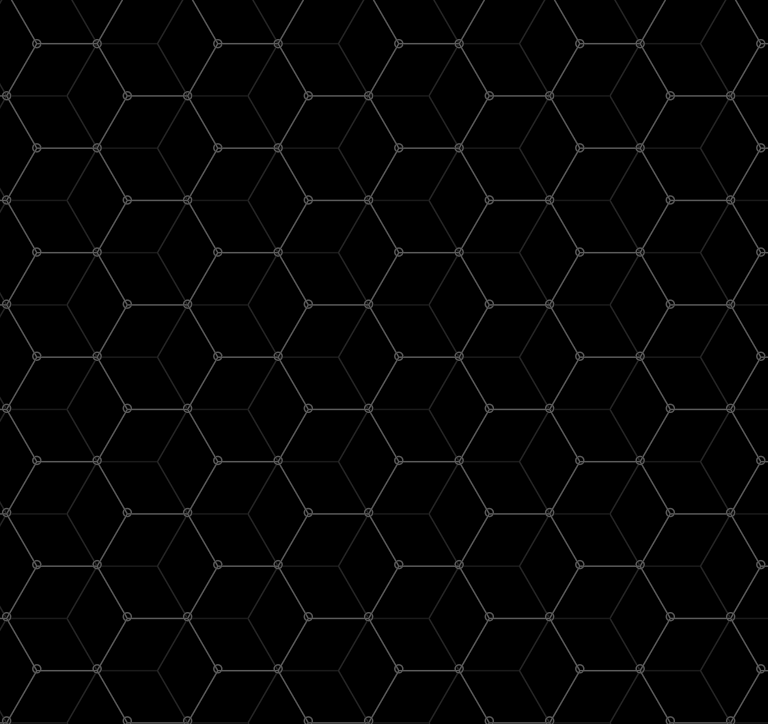
Give the GLSL for this pattern, as a Shadertoy shader.

```glsl
// Fine grey honeycomb on black, with faint cube edges and small rings at the corners.

const float SIDE = 0.07856;                 // hexagon side, in canvas widths
const vec2 CENTER = vec2(0.0872, 0.1249);   // one hexagon center, from the top left
const float H = 0.8660254;                  // hexagon apothem, in sides
const float LINE_WIDTH = 0.0245;
const float RING_RADIUS = 0.066;
const float RING_DRIFT = 1.003;             // rings sit slightly tighter than the lines

// Offset from the nearest center of a flat-topped hexagon grid
vec2 hexCell(vec2 p) {
    vec2 period = vec2(3.0, 2.0 * H);
    vec2 a = mod(p + 0.5 * period, period) - 0.5 * period;
    vec2 b = mod(p, period) - 0.5 * period;
    return dot(a, a) < dot(b, b) ? a : b;
}

float hexBorder(vec2 q) {
    q = abs(q);
    return abs(H - max(q.y, H * q.x + 0.5 * q.y));
}

float spoke(vec2 q, vec2 tip) {
    return length(q - tip * clamp(dot(q, tip), 0.0, 1.0));
}

float cornerRing(vec2 q, float radius) {
    q = abs(q);
    float d = min(length(q - vec2(1.0, 0.0)), length(q - vec2(0.5, H)));
    return abs(d - radius);
}

// Antialiased coverage of a line at distance d
float stroke(float d, float width, float pixel) {
    return clamp((0.5 * width - d) / pixel + 0.5, 0.0, 1.0);
}

void mainImage(out vec4 fragColor, in vec2 fragCoord) {
    vec2 canvas = vec2(fragCoord.x, iResolution.y - fragCoord.y) / iResolution.x;
    vec2 p = (canvas - CENTER) / SIDE;
    float pixel = 1.0 / (iResolution.x * SIDE);
    vec2 q = hexCell(p);

    // Faint inner edges: one level, two slanted
    float level = spoke(q, vec2(-1.0, 0.0));
    float slanted = spoke(vec2(q.x, abs(q.y)), vec2(0.5, H));
    float grey = 0.105 * stroke(level, LINE_WIDTH, pixel);
    grey = max(grey, 0.15 * stroke(slanted, LINE_WIDTH, pixel));

    // Brighter honeycomb
    grey = max(grey, 0.36 * stroke(hexBorder(q), LINE_WIDTH, pixel));

    // Rings, spaced from the first row of corners
    vec2 ringPos = vec2(p.x, (p.y + H) * RING_DRIFT - H);
    float ring = cornerRing(hexCell(ringPos), RING_RADIUS);
    grey = max(grey, 0.35 * stroke(ring, LINE_WIDTH, pixel));

    fragColor = vec4(vec3(grey), 1.0);
}
```
